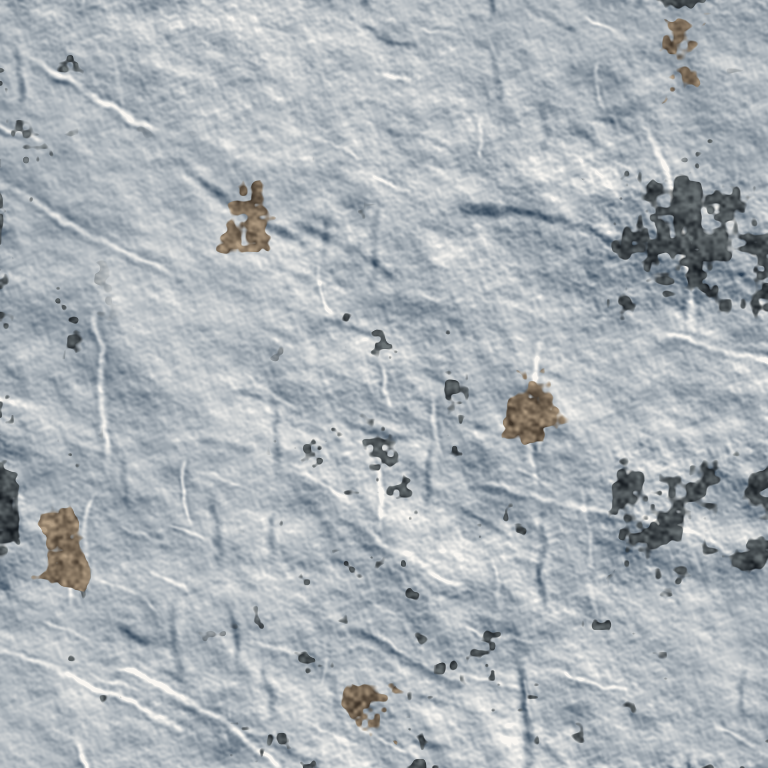
Give the GLSL for this texture, as a WebGL 2 fragment shader.

```glsl
#version 300 es
precision highp float;

uniform vec2 u_resolution;
out vec4 fragColor;

#define BASE_TONE 0.70
#define RELIEF 0.088
#define LONG_CELLS 5.0
#define SHORT_CELLS 15.0
#define LONG_WIDTH 0.0075
#define SHORT_WIDTH 0.0055
#define LONG_CONTRAST 0.27
#define SHORT_CONTRAST 0.17
#define PATCH_CELLS 5.0
#define LIGHT_DIR vec2(0.42, 0.91)

vec4 hash4(vec2 p) {
    vec4 q = fract(p.xyxy * vec4(0.1031, 0.1030, 0.0973, 0.1099));
    q += dot(q, q.wzxy + 33.33);
    return fract((q.xxyz + q.yzzw) * q.zywx);
}

float noise(vec2 p) {
    vec2 i = floor(p), f = fract(p);
    f = f * f * (3.0 - 2.0 * f);
    float low = mix(hash4(i).x, hash4(i + vec2(1, 0)).x, f.x);
    float high = mix(hash4(i + vec2(0, 1)).x, hash4(i + vec2(1, 1)).x, f.x);
    return mix(low, high, f.y);
}

mat2 rotation(float a) {
    return mat2(cos(a), -sin(a), sin(a), cos(a));
}

// Snow relief: every octave adds about the same slope
float relief(vec2 p) {
    float height = 0.0, freq = 11.0;
    for (int i = 0; i < 5; i++) {
        p = rotation(0.7) * p + 3.7;
        height += noise(p * freq) / freq;
        freq *= 2.1;
    }
    return height;
}

// Lit and shaded edges of tracks, one per cell, in two main directions
float tracks(vec2 p, float cells, float width, float density, float seed) {
    vec2 q = p * cells;
    float sum = 0.0;
    for (int j = -1; j <= 1; j++)
    for (int i = -1; i <= 1; i++) {
        vec2 id = floor(q) + vec2(i, j);
        vec4 place = hash4(id + seed);
        vec4 shape = hash4(id + seed + 57.0);
        if (place.z > density) continue;
        float angle = (place.w < 0.62 ? -0.40 : -1.48) + 0.35 * (shape.x - 0.5);
        vec2 d = rotation(angle) * (q - id - 0.25 - 0.5 * place.xy);
        d.y += 0.45 * (shape.y - 0.5) * d.x * d.x;
        float fade = 1.0 - smoothstep(0.55, 1.0, abs(d.x) / mix(0.45, 0.95, shape.z));
        bool lit = shape.w < 0.5;
        float x = d.y / (width * cells * (lit ? 0.8 : 1.3));
        sum += (lit ? 1.0 : -1.0) * fade * (1.0 - 1.6 * x * x) * exp(-x * x);
    }
    return sum;
}

// Coverage of thin snow over slate (x) and of bare earth (y)
vec2 patches(vec2 p) {
    vec2 q = p * PATCH_CELLS, cover = vec2(0);
    for (int j = -1; j <= 1; j++)
    for (int i = -1; i <= 1; i++) {
        vec2 id = floor(q) + vec2(i, j);
        vec4 r = hash4(id + 11.0);
        bool slate = mod(id.x, 5.0) == 4.0 && mod(id.y, 2.0) == 1.0;
        bool earth = mod(id.x + 2.0 * id.y, 5.0) == 2.0;
        if (!slate && !earth) continue;
        vec2 extent = slate ? vec2(0.66, 0.44) : mix(vec2(0.13, 0.18), vec2(0.20, 0.27), r.zw);
        vec2 d = abs(q - id - 0.5 - 0.3 * (r.xy - 0.5)) - extent;
        float inside = 1.0 - smoothstep(-0.10, 0.14, max(d.x, d.y));
        cover = max(cover, slate ? vec2(inside, 0) : vec2(0, inside));
    }
    return cover;
}

vec3 snowColor(float tone) {
    vec3 color = mix(vec3(0.16, 0.24, 0.32), vec3(0.69, 0.72, 0.745), clamp((tone - 0.2) / 0.5, 0.0, 1.0));
    return mix(color, vec3(0.98, 0.97, 0.95), clamp((tone - 0.7) / 0.3, 0.0, 1.0));
}

void main() {
    vec2 p = gl_FragCoord.xy / u_resolution.y;
    vec2 wobble = vec2(noise(p * 24.0), noise(p * 24.0 + 40.0)) - 0.5;
    vec2 warped = p + 0.009 * wobble + 0.004 * (noise(p * 75.0) - 0.5);
    vec2 cover = patches(p + 0.035 * wobble);

    // Slope towards the light, rougher where the snow is thin
    vec2 probe = 0.0015 * LIGHT_DIR;
    float slope = (relief(p - probe) - relief(p + probe)) / 0.003;
    float rough = mix(0.65, 1.3, noise(p * 4.0 + 8.0)) + 0.5 * cover.x;
    float tone = BASE_TONE + 0.10 * (noise(p * 3.0 + 5.0) - 0.5) - 0.05 * cover.x;
    tone += RELIEF * rough * slope;

    // Long scrapes and clusters of short tread marks
    float wear = 0.55 + 0.75 * noise(p * 17.0 + 2.0);
    float tread = smoothstep(0.40, 0.65, noise(p * 4.5 + 21.0));
    tone += LONG_CONTRAST * wear * tracks(warped, LONG_CELLS, LONG_WIDTH, 0.75, 3.0);
    tone += SHORT_CONTRAST * wear * tread * tracks(warped, SHORT_CELLS, SHORT_WIDTH, 0.7, 91.0);
    vec3 color = snowColor(tone);

    // Slate, stones and earth showing through
    float coarse = noise(p * 22.0 + 13.0), medium = noise(p * 53.0 + 7.0), fine = noise(p * 120.0);
    float speckle = 0.42 * coarse + 0.33 * medium + 0.25 * fine;
    float grain = clamp(0.5 * fine + 0.5 * noise(p * 190.0) + 0.12 * slope, 0.0, 1.0);
    float slate = smoothstep(0.53, 0.61, speckle - 0.35 * (1.0 - cover.x));
    float stones = smoothstep(0.73, 0.79, speckle) * smoothstep(0.4, 0.6, noise(p * 4.0 + 30.0));
    float earth = smoothstep(0.50, 0.58, speckle + 0.62 * cover.y - 0.45);
    color = mix(color, mix(vec3(0.08, 0.10, 0.12), vec3(0.42, 0.45, 0.46), grain), max(slate, stones));
    color = mix(color, mix(vec3(0.24, 0.20, 0.16), vec3(0.70, 0.62, 0.52), grain), earth);

    fragColor = vec4(color, 1.0);
}
```
